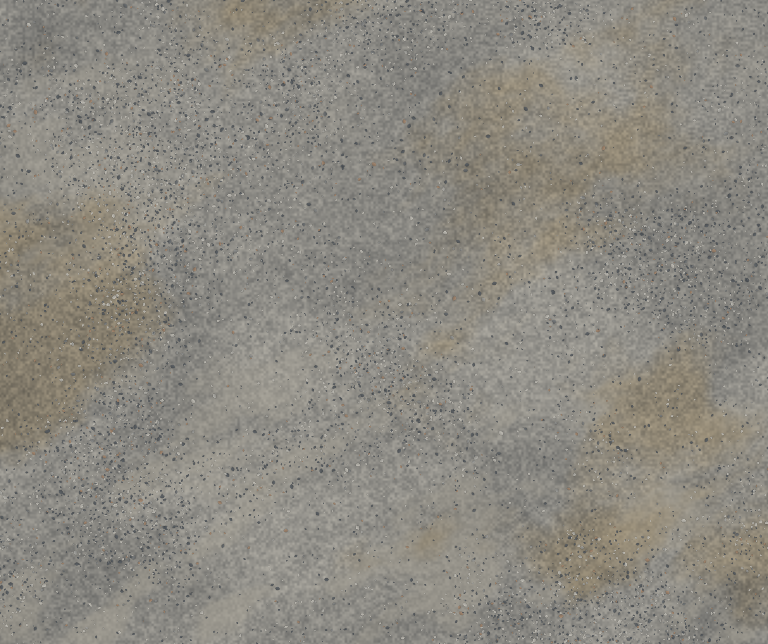
A Shadertoy shader for this texture:

```glsl
// Weathered sandy ground: grey grit, pale slanting drifts, ochre stains and scattered pebbles.

const vec3 DARK_SAND = vec3(0.43, 0.43, 0.42);
const vec3 LIGHT_SAND = vec3(0.635, 0.625, 0.595);
const vec3 PALE_DUST = vec3(0.65, 0.63, 0.58);
const vec3 OCHRE_STAIN = vec3(0.52, 0.47, 0.38);
const vec3 SLATE_PEBBLE = vec3(0.31, 0.33, 0.35);
const vec3 CHALK_PEBBLE = vec3(0.72, 0.71, 0.68);
const vec3 RUST_PEBBLE = vec3(0.60, 0.49, 0.40);

const float BASE_TONE = 0.57;       // position between dark and light sand
const float PATCH_CONTRAST = 0.80;
const float STREAK_CONTRAST = 0.75;
const float FINE_GRAIN = 0.62;
const float COARSE_GRAIN = 0.36;
const float STREAK_ANGLE = 0.50;    // radians above the horizontal
const float DUST_AMOUNT = 0.50;
const float STAIN_AMOUNT = 0.55;
const float PEBBLE_SCALE = 74.0;    // cells per canvas height
const int PEBBLE_LAYERS = 4;

float hash(vec2 p) {
    return fract(sin(dot(p, vec2(127.1, 311.7))) * 43758.5);
}

mat2 rotation(float angle) {
    float c = cos(angle), s = sin(angle);
    return mat2(c, -s, s, c);
}

float noise(vec2 p) {
    vec2 cell = floor(p), f = fract(p);
    f = f * f * (3.0 - 2.0 * f);
    float low = mix(hash(cell), hash(cell + vec2(1, 0)), f.x);
    float high = mix(hash(cell + vec2(0, 1)), hash(cell + vec2(1, 1)), f.x);
    return mix(low, high, f.y);
}

float fbm(vec2 p) {
    float sum = 0.0, weight = 0.5;
    for (int i = 0; i < 5; i++) {
        sum += weight * noise(p);
        p = rotation(0.6) * p * 2.03 + 17.3;
        weight *= 0.5;
    }
    return sum / 0.97;
}

// Sand without pebbles: broad tone, dust, stains and grit
vec3 sand(vec2 p) {
    vec2 warp = vec2(fbm(p * 4.0 + 3.1), fbm(p * 4.0 + 41.7)) - 0.5;
    vec2 along = rotation(STREAK_ANGLE) * (p + 0.10 * warp);
    float patches = fbm(p * 4.5 + warp) - 0.5;
    float streaks = fbm(along * vec2(5.0, 14.0) + 8.0) - 0.5;
    float drifted = mix(1.0, 0.35, smoothstep(0.25, 0.60, p.y));
    drifted = max(drifted, 0.8 * smoothstep(0.45, 0.10, p.x));

    float tone = BASE_TONE + PATCH_CONTRAST * patches + STREAK_CONTRAST * drifted * streaks;
    tone += FINE_GRAIN * (noise(p * 270.0) - 0.5) + COARSE_GRAIN * (noise(p * 135.0 + 5.0) - 0.5);
    vec3 color = mix(DARK_SAND, LIGHT_SAND, tone);

    float dust = smoothstep(0.54, 0.72, fbm(along * vec2(6.0, 15.0) + 63.0));
    color = mix(color, PALE_DUST, DUST_AMOUNT * drifted * dust);

    float stain = smoothstep(0.53, 0.74, fbm(along * vec2(3.5, 6.0) + 29.0));
    return mix(color, color * OCHRE_STAIN / 0.52, STAIN_AMOUNT * stain);
}

// One layer of angular stones, each kept inside its own cell
vec3 addPebbles(vec3 color, vec2 p, float scale, float seed, float density) {
    vec2 q = rotation(seed * 0.7 + 0.3) * p * scale + seed * 19.0;
    vec2 cell = floor(q);
    float present = step(hash(cell + 2.3), density);
    float kind = hash(cell + 7.9);
    float radius = mix(0.12, 0.27, hash(cell + 4.7));
    float blur = max(0.8 * scale / iResolution.y, 0.03);

    vec2 center = 0.5 + 0.4 * (vec2(hash(cell + 1.1), hash(cell + 9.4)) - 0.5);
    vec2 offset = rotation(6.28 * hash(cell + 5.2)) * (fract(q) - center);
    offset.y *= 1.35;
    vec2 side = abs(offset);
    float shape = max(length(offset), 0.78 * (side.x + side.y));
    float stone = smoothstep(radius + blur * 0.5, radius - blur * 0.5, shape);
    float shade = smoothstep(radius + 0.14, radius, shape);

    vec3 stoneColor = mix(SLATE_PEBBLE, CHALK_PEBBLE, smoothstep(0.35, 0.75, kind));
    stoneColor = mix(stoneColor, RUST_PEBBLE, step(0.92, kind));
    stoneColor *= 1.0 + 0.5 * offset.y;
    color *= 1.0 - 0.12 * present * shade;
    return mix(color, stoneColor, 0.85 * present * stone);
}

void mainImage(out vec4 fragColor, in vec2 fragCoord) {
    vec2 p = fragCoord / iResolution.y;
    vec3 color = sand(p);

    // Pebbles gather in loose clusters
    float cluster = smoothstep(0.42, 0.72, fbm(p * 5.0 + 90.0));
    float density = 0.05 + 0.36 * cluster;
    for (int i = 0; i < PEBBLE_LAYERS; i++) {
        float layer = float(i);
        float scale = PEBBLE_SCALE * (1.0 + 0.33 * layer);
        color = addPebbles(color, p, scale, layer + 1.0, density);
    }
    fragColor = vec4(clamp(color, 0.0, 1.0), 1.0);
}
```
